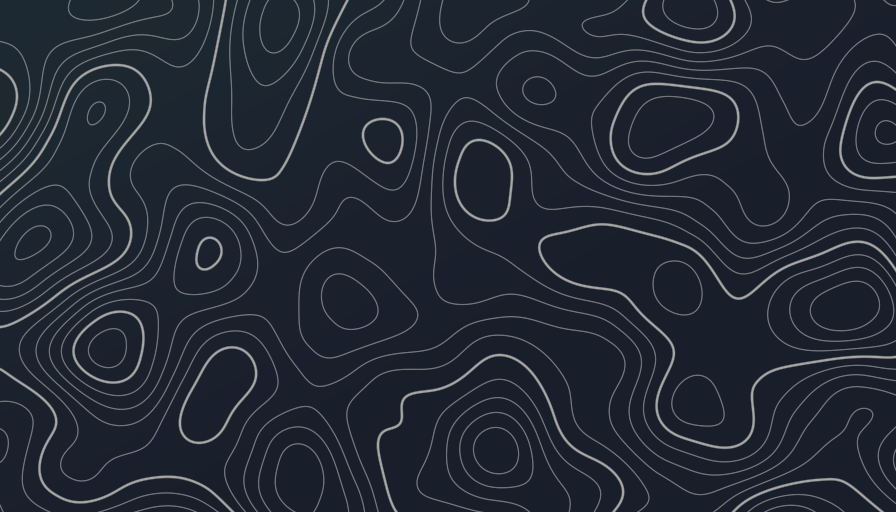
Reproduce this pattern procedurally as a Shadertoy shader.

```glsl
// Topographic contour map: fine grey height lines with bold index lines on dark navy.

float hash(vec2 cell) {
    return fract(sin(dot(cell, vec2(127.1, 311.7))) * 43758.5453);
}

// Dot product of a random unit gradient at a lattice corner with the offset to it
float cornerSlope(vec2 cell, vec2 local, vec2 corner) {
    float angle = 6.2832 * hash(cell + corner);
    return dot(vec2(cos(angle), sin(angle)), local - corner);
}

float gradientNoise(vec2 p) {
    vec2 cell = floor(p), f = fract(p);
    vec2 u = f * f * f * (f * (f * 6.0 - 15.0) + 10.0);
    float low = mix(cornerSlope(cell, f, vec2(0, 0)), cornerSlope(cell, f, vec2(1, 0)), u.x);
    float high = mix(cornerSlope(cell, f, vec2(0, 1)), cornerSlope(cell, f, vec2(1, 1)), u.x);
    return mix(low, high, u.y);
}

// Terrain height, measured in contour steps
float terrain(vec2 p) {
    mat2 turn = mat2(0.8, 0.6, -0.6, 0.8);
    float broad = gradientNoise(p * 2.3 + vec2(7.3, 3.6));
    float detail = gradientNoise(turn * p * 4.4 + vec2(21.7, 14.2));
    return 11.5 * (broad + 0.48 * detail) + 1.7;
}

// Share of a filter footprint covered by a line of the given width
float lineCoverage(float dist, float width, float footprint) {
    float overlap = min(0.5 * (width + footprint) - dist, min(width, footprint));
    return clamp(overlap / footprint, 0.0, 1.0);
}

void mainImage(out vec4 fragColor, in vec2 fragCoord) {
    vec2 p = fragCoord / iResolution.y;
    vec2 uv = fragCoord / iResolution.xy;

    // Distance to the nearest contour, from the height and its slope
    vec2 e = vec2(0.001, 0.0);
    float height = terrain(p);
    vec2 slope = vec2(terrain(p + e.xy) - terrain(p - e.xy),
                      terrain(p + e.yx) - terrain(p - e.yx)) / (2.0 * e.x);
    float level = round(height);
    float dist = abs(height - level) / max(length(slope), 0.5);

    // Every fifth contour is a bold index line
    bool isIndex = mod(level, 5.0) < 0.5;
    float width = isIndex ? 0.0048 : 0.0017;
    float ink = lineCoverage(dist, width, 1.3 / iResolution.y);

    // Diagonal background gradient, slightly teal towards the upper left
    float diagonal = 0.5 * (uv.x + 1.0 - uv.y);
    vec3 background = mix(vec3(0.115, 0.16, 0.195), vec3(0.098, 0.118, 0.168),
                          smoothstep(0.0, 0.65, diagonal));

    vec3 lineColor = isIndex ? vec3(0.65, 0.65, 0.645) : vec3(0.61, 0.62, 0.63);
    fragColor = vec4(mix(background, lineColor, ink), 1.0);
}
```
